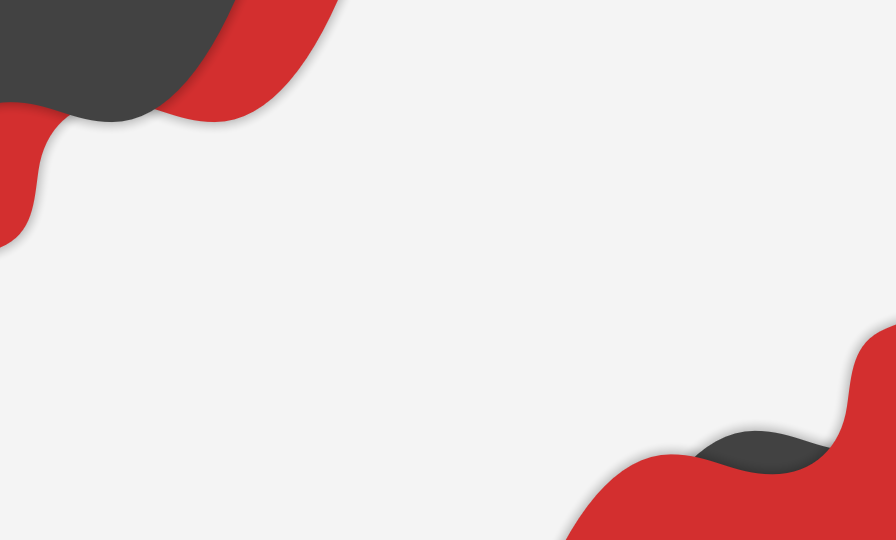
A WebGL 2 fragment shader for this background:

```glsl
#version 300 es
precision highp float;
// Pale background with red and charcoal wavy blobs in two opposite corners.

uniform vec2 u_resolution;
out vec4 fragColor;

// Canvas units: the width is 100, the height follows.
const vec2 CANVAS = vec2(100.0, 59.9);
const vec3 PAPER = vec3(0.957);
const vec3 RED = vec3(0.827, 0.184, 0.184);
const vec3 CHARCOAL = vec3(0.259);

const int CURVES = 5;
const int STEPS = 16;

// Chained cubic curves; neighbours share an end point.
const vec2 WAVE[16] = vec2[16](
    vec2(39.32, -3.91), vec2(35.16, 7.16), vec2(29.95, 13.54),
    vec2(23.96, 13.54), vec2(19.53, 13.54), vec2(17.06, 11.33),
    vec2(12.63, 11.33), vec2(8.07, 11.33), vec2(4.95, 14.32),
    vec2(4.30, 18.88), vec2(3.78, 22.40), vec2(3.78, 25.91),
    vec2(0.0, 27.47), vec2(-1.82, 28.26), vec2(-3.9, 28.9),
    vec2(-5.2, 28.9));

vec2 cubic(vec2 a, vec2 b, vec2 c, vec2 d, float t) {
    float s = 1.0 - t;
    return s * s * s * a + 3.0 * s * t * (s * b + t * c) + t * t * t * d;
}

// Adds one edge to the squared distance and flips the side when crossed.
void addEdge(vec2 p, vec2 a, vec2 b, inout float dist2, inout float side) {
    vec2 edge = b - a;
    vec2 rel = p - a;
    vec2 gap = rel - edge * clamp(dot(rel, edge) / dot(edge, edge), 0.0, 1.0);
    dist2 = min(dist2, dot(gap, gap));
    if ((a.y > p.y) != (b.y > p.y) && rel.x < edge.x * rel.y / edge.y) {
        side = -side;
    }
}

// Signed distance to the wavy blob, negative inside.
float blobDistance(vec2 p) {
    float dist2 = 1e6;
    float side = 1.0;
    vec2 last = WAVE[0];
    for (int i = 0; i < CURVES; i++) {
        int k = 3 * i;
        for (int j = 1; j <= STEPS; j++) {
            float t = float(j) / float(STEPS);
            vec2 next = cubic(WAVE[k], WAVE[k + 1], WAVE[k + 2], WAVE[k + 3], t);
            addEdge(p, last, next, dist2, side);
            last = next;
        }
    }
    // Close the outline beyond the canvas.
    vec2 farLeft = vec2(-30.0, last.y);
    vec2 farCorner = vec2(-30.0, -20.0);
    vec2 farRight = vec2(WAVE[0].x, -20.0);
    addEdge(p, last, farLeft, dist2, side);
    addEdge(p, farLeft, farCorner, dist2, side);
    addEdge(p, farCorner, farRight, dist2, side);
    addEdge(p, farRight, WAVE[0], dist2, side);
    return side * sqrt(dist2);
}

// Lays a blob with a soft shadow over the colour below it.
vec3 layBlob(vec3 below, vec2 p, vec3 tint, float pixel) {
    const float BLUR = 1.5;
    const float SHADE = 0.38;
    float d = blobDistance(p);
    float shadow = SHADE * (1.0 - smoothstep(-BLUR, BLUR, d));
    float cover = clamp(0.5 - d / pixel, 0.0, 1.0);
    return mix(below * (1.0 - shadow), tint, cover);
}

void main() {
    vec2 p = gl_FragCoord.xy / u_resolution * CANVAS;
    float pixel = CANVAS.x / u_resolution.x;

    // Upper left: hanging blobs, charcoal in front.
    vec2 hanging = vec2(p.x, CANVAS.y - p.y);
    vec3 color = layBlob(PAPER, hanging, RED, pixel);
    color = layBlob(color, hanging + vec2(11.46, 0.0), CHARCOAL, pixel);

    // Lower right: the same wave turned round, red in front.
    vec2 rising = vec2(98.83 - p.x, p.y + 4.04);
    color = layBlob(color, rising + vec2(9.37, -2.61), CHARCOAL, pixel);
    color = layBlob(color, rising, RED, pixel);

    fragColor = vec4(color, 1.0);
}
```
